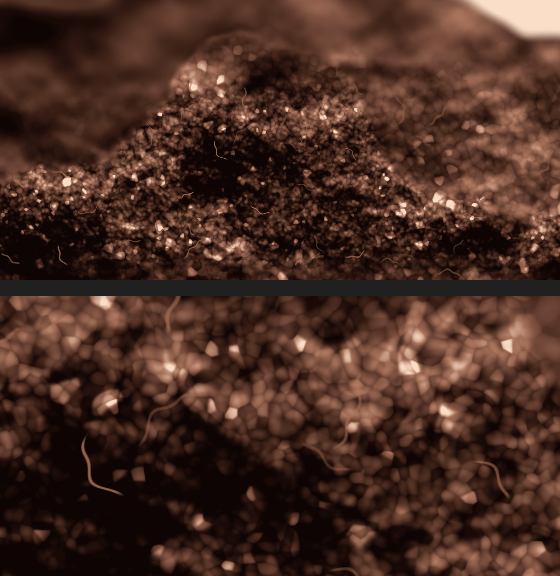
Top: the whole. Bottom: its middle third, enlarged.
Give the GLSL for this texture, as a WebGL 1 fragment shader.

```glsl
precision highp float;
// Crumbly brown soil heaped into a mound, with a shallow depth of field.
// Top-lit noise octaves and soft cellular grains make a tone, each scale fading
// with the local blur; a palette ramp colours it, then fibres and glow are added.
uniform vec2 u_resolution;

float hash(vec2 p) {
  return fract(sin(dot(p, vec2(127.1, 311.7))) * 43758.5453);
}

float noise(vec2 p) {
  vec2 i = floor(p), f = fract(p);
  f = f * f * (3.0 - 2.0 * f);
  return mix(mix(hash(i), hash(i + vec2(1, 0)), f.x),
             mix(hash(i + vec2(0, 1)), hash(i + vec2(1, 1)), f.x), f.y);
}

mat2 rotation(float a) {
  return mat2(cos(a), sin(a), -sin(a), cos(a));
}

// How much detail of a given frequency survives the blur
float detail(float freq, float blur) {
  float k = 2.0 * freq * blur;
  return exp(-k * k);
}

// Soft cellular crumbs: random tone per crumb, dark gaps between
float grains(vec2 p) {
  vec2 cell = floor(p);
  float total = 0.0001, tone = 0.0;
  for (int j = -1; j <= 1; j++) {
    for (int i = -1; i <= 1; i++) {
      vec2 c = cell + vec2(i, j);
      vec2 d = c + vec2(hash(c), hash(c + 37.3)) - p;
      float w = exp(-11.0 * dot(d, d));
      float shade = hash(c + 71.9);
      total += w;
      tone += w * (shade + 0.9 * step(0.96, shade));
    }
  }
  return 1.9 * (tone / total - 0.53) + 0.16 * (log(total) + 1.3);
}

// Thin curved root fibres scattered on a grid
float fibres(vec2 p, float blur) {
  vec2 q = p * 8.0, cell = floor(q);
  float cover = 0.0;
  for (int j = -1; j <= 1; j++) {
    for (int i = -1; i <= 1; i++) {
      vec2 c = cell + vec2(i, j);
      float seed = hash(c + 5.7);
      vec2 d = q - c - vec2(hash(c + 11.1), hash(c + 23.4));
      d = rotation(6.28 * hash(c + 3.3)) * d;
      float bend = 3.0 * (hash(c + 8.8) - 0.5);
      float len = 0.12 + 0.33 * seed * seed;
      float off = abs(d.y - bend * d.x * d.x + 0.03 * sin(d.x * 17.0));
      float width = 0.014 + 4.0 * blur;
      float line = smoothstep(width, 0.2 * width, off)
                 * smoothstep(len, len * 0.75, abs(d.x));
      cover = max(cover, line * step(0.5, seed) * (0.35 + 0.6 * hash(c + 2.2)));
    }
  }
  return cover;
}

vec3 soilColor(float z) {
  vec3 c = mix(vec3(0.05, 0.015, 0.01), vec3(0.10, 0.04, 0.03), smoothstep(-2.3, -1.4, z));
  c = mix(c, vec3(0.24, 0.13, 0.09), clamp(z + 1.4, 0.0, 1.0));
  c = mix(c, vec3(0.36, 0.22, 0.17), clamp((z + 0.4) / 0.7, 0.0, 1.0));
  c = mix(c, vec3(0.49, 0.32, 0.25), clamp((z - 0.3) / 0.75, 0.0, 1.0));
  c = mix(c, vec3(0.66, 0.45, 0.36), clamp((z - 1.05) / 0.8, 0.0, 1.0));
  return mix(c, vec3(0.98, 0.87, 0.78), clamp((z - 1.9) / 1.4, 0.0, 1.0));
}

void main() {
  vec2 p = gl_FragCoord.xy / u_resolution.y;

  // Outline of the mound and height above it
  float crest = 0.22 + 0.6 * exp(-pow(abs(p.x - 0.9) / 0.5, 3.0))
              + 0.17 * smoothstep(0.5, 0.0, p.x)
              + 0.12 * (noise(p * 7.0) - 0.5) + 0.05 * (noise(p * 21.0) - 0.5);
  float above = p.y - crest;
  float behind = smoothstep(-0.03, 0.07, above);

  // Focus lies on the front of the mound
  float blur = 0.0028 + 0.016 * smoothstep(0.55, 0.98, p.y)
             + 0.005 * smoothstep(0.16, 0.0, p.y)
             + behind * mix(0.017, 0.007, smoothstep(0.5, 1.3, p.x));

  // Broad light and shade: hollows, shadow behind the crest, lit rim
  float z = 0.2 + 0.9 * (noise(p * 2.3 + 4.0) - 0.5);
  z -= 1.5 * smoothstep(0.58, 0.85, noise(p * vec2(4.0, 5.5) + 17.0));
  z -= 1.5 * smoothstep(0.0, 0.05, above) * exp(-8.0 * max(above, 0.0))
     * smoothstep(0.25, 0.7, noise(p * 4.0 + 31.0));
  z += 0.4 * exp(-abs(above + 0.04) * 14.0) + 0.2 * behind;

  // Lumps and clods lit from above
  float freq = 3.5, amp = 2.3;
  for (int i = 0; i < 6; i++) {
    vec2 q = rotation(float(i) * 0.9) * p * freq + float(i) * 13.7;
    vec2 up = rotation(float(i) * 0.9) * vec2(0.08, 0.5);
    z += amp * detail(freq, blur) * (noise(q) - noise(q + up));
    freq *= 1.85;
    amp *= 0.94;
  }

  // Crumbs in two sizes
  vec2 warped = p + 0.012 * vec2(noise(p * 30.0), noise(p * 30.0 + 50.0));
  z += 0.9 * detail(38.0, blur) * grains(warped * 38.0);
  z += 1.1 * detail(80.0, blur) * grains(rotation(0.6) * warped * 80.0);

  vec3 color = soilColor(z);
  float strand = fibres(p, blur) * detail(45.0, blur);
  color = mix(color, vec3(0.68, 0.46, 0.34), strand);

  // Bright blurred backdrop in the upper right corner
  float edge = 1.02 - 0.13 * smoothstep(1.58, 1.9, p.x) + 0.05 * (noise(p * 9.0) - 0.5);
  float glow = smoothstep(-0.035, 0.03, p.y - edge) * smoothstep(1.55, 1.7, p.x);
  color = mix(color, vec3(0.98, 0.87, 0.78), glow);
  gl_FragColor = vec4(color, 1.0);
}
```
